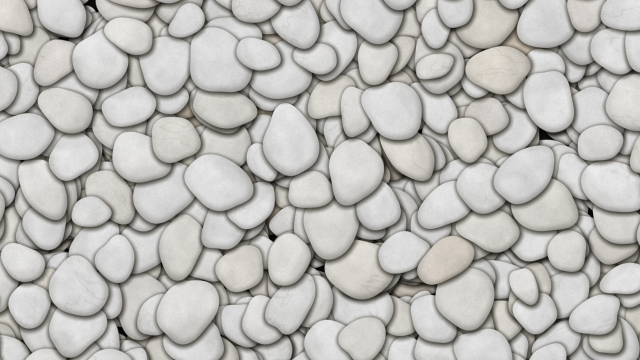
Reproduce this texture procedurally as a Shadertoy shader.

```glsl
const int LAYERS = 6;
const float CELL = 0.146;
const vec3 GAP = vec3(0.07, 0.068, 0.06);
const vec3 WHITE = vec3(0.868, 0.868, 0.868);
const vec3 CREAM = vec3(0.845, 0.832, 0.80);
const vec3 TAN = vec3(0.77, 0.71, 0.64);

vec4 hash4(vec2 p) {
    vec4 q = fract(p.xyxy * vec4(0.1031, 0.1030, 0.0973, 0.1099));
    q += dot(q, q.wzxy + 33.33);
    return fract((q.xxyz + q.yzzw) * q.zywx);
}

float noise(vec2 p) {
    vec2 i = floor(p), f = fract(p);
    f = f * f * (3.0 - 2.0 * f);
    float low = mix(hash4(i).x, hash4(i + vec2(1, 0)).x, f.x);
    float high = mix(hash4(i + vec2(0, 1)).x, hash4(i + vec2(1, 1)).x, f.x);
    return mix(low, high, f.y);
}

float fbm(vec2 p) {
    float sum = 0.0, gain = 0.5;
    for (int i = 0; i < 4; i++) {
        sum += gain * noise(p);
        p = mat2(1.6, 1.2, -1.2, 1.6) * p + 7.3;
        gain *= 0.5;
    }
    return sum;
}

mat2 rotation(float angle) {
    float c = cos(angle), s = sin(angle);
    return mat2(c, s, -s, c);
}

// Radial coordinate of a lumpy oval: 0 at its centre, 1 on its outline
float pebbleRadius(vec2 p, vec2 radii, vec4 rnd) {
    vec2 q = p / radii;
    float a = atan(q.y, q.x);
    float outline = 1.0 + mix(0.02, 0.085, rnd.w) * cos(3.0 * a + 6.28 * rnd.x)
                  + 0.045 * rnd.y * cos(4.0 * a + 6.28 * rnd.z)
                  + 0.018 * cos(5.0 * a + 6.28 * rnd.w);
    return length(q) / outline;
}

// Stone tint with soft mottling, faint veins and fine grain
vec3 stoneColour(vec2 p, vec4 rnd, float depth) {
    vec3 tint = mix(WHITE, CREAM, smoothstep(0.55, 1.1, rnd.x + 0.3 * depth));
    tint = mix(tint, TAN, 0.8 * smoothstep(0.93, 1.06, rnd.y + 0.10 * depth));
    vec2 shift = rnd.zw * 40.0;
    float mottle = fbm(p * 26.0 + shift);
    float vein = abs(fbm(p * vec2(8.0, 20.0) + shift.yx) - 0.47);
    vein = (1.0 - smoothstep(0.0, 0.03, vein)) * smoothstep(0.4, 0.9, rnd.z);
    tint *= 0.985 + 0.12 * (mottle - 0.47) + 0.05 * (rnd.w - 0.4);
    tint *= 1.0 - vein * vec3(0.045, 0.05, 0.06);
    return tint + 0.03 * (noise(p * 260.0) - 0.5);
}

// Broad overcast light, one flatter facet and a slightly warm rim
vec3 shadeStone(vec3 tint, float r, vec2 dir, vec2 light, vec4 rnd) {
    float facing = dot(dir, light);
    float rim = smoothstep(0.70, 1.10, r);
    float side = r * dot(dir, rotation(6.28 * rnd.x) * vec2(1, 0));
    float facet = smoothstep(0.15, 0.55, side);
    float lit = 1.0 + 0.03 * facing * r - 0.06 * facet * rnd.w;
    lit -= rim * (0.16 - 0.14 * facing);
    return tint * pow(vec3(max(lit, 0.0)), vec3(1.0, 1.02, 1.07));
}

// Paints one loose layer of stones and its contact shadow over what lies below
vec3 paintLayer(vec3 colour, vec2 p, vec2 light, float seed, float depth, float pixel) {
    vec2 home = floor(p / CELL);
    for (int y = -1; y <= 1; y++)
    for (int x = -1; x <= 1; x++) {
        vec2 id = home + vec2(x, y);
        vec4 place = hash4(id + seed);
        vec4 form = hash4(id + seed + 71.7);
        vec4 look = hash4(id + seed + 143.1);

        vec2 offset = p - (id + mix(vec2(0.2), vec2(0.8), place.xy)) * CELL;
        float major = mix(0.054, 0.098, place.z);
        vec2 radii = major * vec2(1.0, mix(0.60, 0.94, place.w));
        vec2 local = rotation(6.28 * form.x) * offset;
        float r = max(pebbleRadius(local, radii, form.yzwx), 0.001);
        float reach = length(offset);
        float dist = reach * (1.0 - 1.0 / r);
        vec2 dir = offset / max(reach, 0.0001);

        float open = smoothstep(-0.010, 0.016, dist + 0.005 * dot(dir, light));
        colour *= pow(vec3(mix(0.24, 1.0, open)), vec3(1.0, 1.02, 1.10));

        float cover = 1.0 - smoothstep(-pixel, pixel, dist);
        if (cover > 0.0) {
            vec3 tint = stoneColour(local, look, depth) * (1.0 - 0.06 * depth);
            colour = mix(colour, shadeStone(tint, r, dir, light, look), cover);
        }
    }
    return colour;
}

void mainImage(out vec4 fragColor, in vec2 fragCoord) {
    vec2 uv = fragCoord / iResolution.y;
    float pixel = 0.8 / iResolution.y;
    vec3 colour = GAP;
    for (int i = 0; i < LAYERS; i++) {
        float level = float(i);
        mat2 turn = rotation(0.4 + 1.1 * level);
        vec2 light = turn * normalize(vec2(-0.45, 0.9));
        float depth = 1.0 - level / float(LAYERS - 1);
        colour = paintLayer(colour, turn * uv + 0.37 * level, light, 37.0 * level + 200.0, depth, pixel);
    }
    fragColor = vec4(clamp(colour, 0.0, 1.0), 1.0);
}
```
